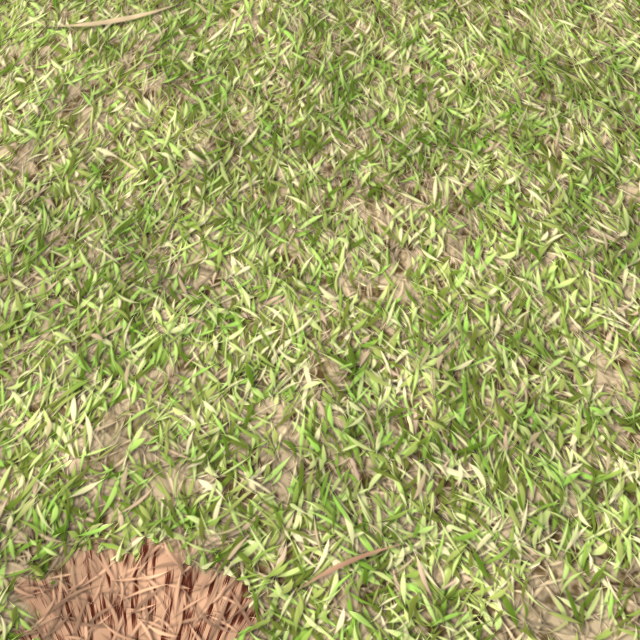
Give the GLSL for this texture, as a WebGL 1 fragment shader.

```glsl
precision highp float;
uniform vec2 u_resolution;

const int LAYERS = 23;
const float STRAW_LAYERS = 7.0;
const float HORIZON = 2.0;

const vec3 SOIL = vec3(0.36, 0.29, 0.18);
const vec3 THATCH = vec3(0.81, 0.72, 0.57);
const vec3 RED_SOIL = vec3(0.34, 0.16, 0.11);
const vec3 RED_STRAW = vec3(0.87, 0.68, 0.54);
const vec3 OLIVE = vec3(0.44, 0.49, 0.20);
const vec3 LEAF = vec3(0.63, 0.69, 0.35);
const vec3 LIGHT_LEAF = vec3(0.78, 0.85, 0.50);
const vec3 CREAM = vec3(0.91, 0.90, 0.66);

vec3 hash3(vec3 p) {
  p = fract(p * vec3(0.1031, 0.1030, 0.0973));
  p += dot(p, p.yxz + 33.33);
  return fract((p.xxy + p.yxx) * p.zyx);
}

float noise(vec2 p) {
  vec2 cell = floor(p);
  vec2 f = fract(p);
  f = f * f * (3.0 - 2.0 * f);
  float a = hash3(vec3(cell, 7.0)).x;
  float b = hash3(vec3(cell + vec2(1.0, 0.0), 7.0)).x;
  float c = hash3(vec3(cell + vec2(0.0, 1.0), 7.0)).x;
  float d = hash3(vec3(cell + vec2(1.0, 1.0), 7.0)).x;
  return mix(mix(a, b, f.x), mix(c, d, f.x), f.y);
}

float fbm(vec2 p) {
  return 0.55 * noise(p) + 0.3 * noise(p * 2.1 + 5.3) + 0.15 * noise(p * 4.3 + 9.1);
}

// Lens-shaped blade centred on zero: coverage, cast shadow, side, height
vec4 blade(vec2 d, float angle, float len, float width, float bend, float soft) {
  vec2 axis = vec2(sin(angle), cos(angle));
  float t = dot(d, axis) / len;
  float side = dot(d, vec2(axis.y, -axis.x)) + bend * t * t;
  float halfWidth = width * (1.0 - 4.0 * t * t);
  float alive = smoothstep(0.0, soft, width);
  float cover = smoothstep(-soft, soft, halfWidth - abs(side));
  float shadow = smoothstep(-width - soft, soft, halfWidth - abs(side - 0.7 * width));
  return vec4(cover * alive, shadow * alive, side / max(width, 0.001), t);
}

vec3 grassTint(float pick, float vivid) {
  vec3 tint = OLIVE;
  tint = mix(tint, LEAF, step(0.20, pick));
  tint = mix(tint, LIGHT_LEAF, step(0.46, pick));
  tint = mix(tint, CREAM, step(0.71, pick));
  tint = mix(tint, THATCH, step(0.93, pick));
  return tint * mix(vec3(1.04, 1.0, 1.06), vec3(0.86, 1.02, 0.74), vivid * vivid);
}

// Blends a blade and its shadow over the colour below
vec3 paint(vec3 below, vec4 shape, vec3 tint, float shadowDepth) {
  below *= 1.0 - shadowDepth * shape.y;
  float light = 1.03 - 0.06 * clamp(shape.z, -1.0, 1.0) + 0.2 * shape.w;
  return mix(below, tint * light, shape.x);
}

void main() {
  vec2 p = gl_FragCoord.xy / u_resolution.y;
  float depth = HORIZON - p.y;
  vec2 ground = vec2((p.x - 0.5) / depth, -log(depth));
  float soft = max(1.0 / u_resolution.y, 0.0022);

  // Dry areas and the worn hollow
  float dry = smoothstep(0.44, 0.72, fbm(ground * vec2(15.0, 21.0) + 3.7));
  dry *= mix(1.0, 0.5, smoothstep(0.6, 1.0, p.y));
  float hollow = length((p - vec2(0.22, 0.02)) / vec2(0.19, 0.13));
  float bare = smoothstep(1.2, 0.7, hollow + 0.8 * (fbm(p * 26.0) - 0.5));

  float litter = smoothstep(0.2, 0.62, fbm(ground * 80.0));
  vec2 fan = vec2((p.x - 0.22) / (0.3 + p.y) * 55.0, p.y * 22.0);
  float strands = smoothstep(0.22, 0.6, fbm(fan + 31.0));
  vec3 color = mix(SOIL, THATCH, litter);
  color = mix(color, mix(RED_SOIL, RED_STRAW, strands), bare);
  float grassKeep = 1.08 - 0.72 * dry - 1.08 * bare;

  // Straw below, then green blades, each layer on its own grid
  float clump = fbm(ground * 30.0 + 13.0) - 0.5;
  for (int i = 0; i < LAYERS; i++) {
    float layer = float(i);
    float isGrass = step(STRAW_LAYERS, layer);
    float density = 31.0 + 15.0 * fract(layer * 0.618);
    vec2 q = ground * density + hash3(vec3(layer, 3.0, 11.0)).xy * 40.0;
    vec2 home = floor(q);
    float blur = soft * density / depth;
    for (int y = -1; y <= 1; y++) {
      for (int x = -1; x <= 1; x++) {
        vec2 cell = home + vec2(float(x), float(y));
        vec3 place = hash3(vec3(cell, layer * 17.0 + 1.0));
        vec3 look = hash3(vec3(cell, layer * 17.0 + 9.0));
        float lean = (look.x - 0.5) * mix(3.0, 2.5, isGrass);
        float len = mix(0.5, 1.4, place.z);
        float keep = mix(1.0, smoothstep(0.0, 0.2, grassKeep - look.z), isGrass);
        float width = mix(0.05, mix(0.045, 0.11, look.y * look.y), isGrass) * keep;
        float bend = (fract(look.y * 7.0) - 0.5) * 0.8;
        vec4 shape = blade(q - cell - place.xy, lean, len, width, bend, blur);
        vec3 straw = mix(THATCH, RED_STRAW, bare) * mix(0.7, 1.15, look.y);
        float vivid = clamp(fract(look.x * 11.0) - clump, 0.0, 1.0);
        vec3 green = grassTint(fract(look.z * 13.0), vivid);
        color = paint(color, shape, mix(straw, green, isGrass), 0.22);
      }
    }
  }

  // Loose dead twigs
  vec4 farTwig = blade(p - vec2(0.18, 0.968), 1.40, 0.19, 0.0040, 0.03, soft);
  vec4 nearTwig = blade(p - vec2(0.54, 0.12), 1.15, 0.17, 0.0040, -0.03, soft);
  color = paint(color, farTwig, THATCH, 0.3);
  color = paint(color, nearTwig, RED_STRAW * 0.85, 0.3);

  // Clumped shade and broad drifts of light
  color *= 1.06 + 0.45 * clump;
  color *= 1.0 + 0.24 * (fbm(ground * 9.0 + 20.0) - 0.5);
  gl_FragColor = vec4(clamp(color, 0.0, 1.0), 1.0);
}
```
